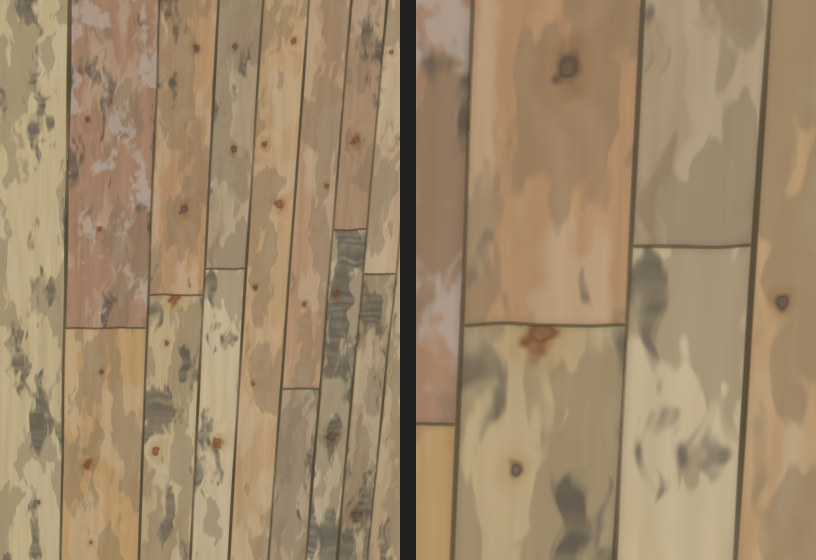
Left, the full canvas; right, a detail of the centre.
Write a Shadertoy shader that draws this texture.

```glsl
// Wall of reclaimed wooden boards with worn stains, knots and dark gaps.

const int BOARDS = 9;
// Board borders along the bottom, as parts of the canvas width
const float EDGE[10] = float[](-0.06, 0.152, 0.347, 0.476, 0.571, 0.672, 0.765, 0.843, 0.919, 1.01);
// Height of the butt joint in each column; -1 means one full board
const float JOINT[9] = float[](-1.0, 0.414, 0.473, 0.520, -1.0, 0.306, 0.590, 0.511, -1.0);
const vec3 UPPER_TONE[9] = vec3[](
    vec3(0.73, 0.66, 0.51), vec3(0.62, 0.49, 0.39), vec3(0.68, 0.54, 0.40),
    vec3(0.64, 0.56, 0.45), vec3(0.71, 0.59, 0.44), vec3(0.68, 0.55, 0.43),
    vec3(0.63, 0.52, 0.41), vec3(0.71, 0.61, 0.49), vec3(0.67, 0.58, 0.45));
const vec3 LOWER_TONE[9] = vec3[](
    vec3(0.71, 0.65, 0.51), vec3(0.70, 0.57, 0.40), vec3(0.71, 0.63, 0.48),
    vec3(0.74, 0.67, 0.53), vec3(0.70, 0.58, 0.43), vec3(0.60, 0.52, 0.42),
    vec3(0.68, 0.62, 0.50), vec3(0.63, 0.55, 0.43), vec3(0.67, 0.58, 0.45));
// Share of each board that is stained, and how much soot it carries
const float UPPER_STAIN[9] = float[](0.50, 0.45, 0.60, 0.65, 0.45, 0.60, 0.45, 0.45, 0.50);
const float LOWER_STAIN[9] = float[](0.50, 0.55, 0.72, 0.35, 0.45, 0.68, 0.60, 0.70, 0.50);
const float UPPER_SOOT[9] = float[](0.25, 0.45, 0.10, 0.10, 0.0, 0.0, 0.10, 0.0, 0.10);
const float LOWER_SOOT[9] = float[](0.25, 0.0, 0.50, 0.15, 0.0, 0.45, 0.85, 0.50, 0.10);

const vec3 STAIN = vec3(0.55, 0.48, 0.38);
const vec3 WASH = vec3(0.75, 0.69, 0.58);
const vec3 SOOT = vec3(0.32, 0.30, 0.27);
const vec3 PAINT = vec3(0.70, 0.65, 0.61);
const vec3 GAP = vec3(0.31, 0.27, 0.20);
const vec3 KNOT_RED = vec3(0.46, 0.29, 0.19);
const vec3 KNOT_DARK = vec3(0.34, 0.29, 0.25);

float hash(vec2 p) {
    vec3 q = fract(p.xyx * 0.1031);
    q += dot(q, q.yzx + 33.33);
    return fract((q.x + q.y) * q.z);
}

float noise(vec2 p) {
    vec2 i = floor(p), f = fract(p);
    f = f * f * (3.0 - 2.0 * f);
    return mix(mix(hash(i), hash(i + vec2(1, 0)), f.x),
               mix(hash(i + vec2(0, 1)), hash(i + vec2(1, 1)), f.x), f.y);
}

float fbm(vec2 p) {
    float sum = 0.0, amp = 0.45;
    for (int i = 0; i < 4; i++) {
        sum += amp * noise(p);
        p = p * 2.03 + 17.1;
        amp *= 0.6;
    }
    return sum / 0.979;
}

// Patch of flaked finish: share sets the cover, soft the edge width
float patches(vec2 p, float share, float soft) {
    float level = mix(0.72, 0.38, share);
    return smoothstep(level - soft, level + soft, fbm(p));
}

// Nearest knot on a board: x = distance in radii, y = radius, z = random tint
vec3 nearestKnot(vec2 p, float width, float seed) {
    const float SPACING = 0.14;
    vec3 best = vec3(9.0, 0.01, 0.0);
    float cell = floor(p.y / SPACING);
    for (int j = -1; j <= 1; j++) {
        vec2 key = vec2(cell + float(j) + 20.0, seed * 7.0 + 3.0);
        if (hash(key + 40.0) > 0.38) continue;
        vec2 center = vec2(width * mix(0.2, 0.8, hash(key + 11.0)),
                           (key.x - 19.5 + 0.6 * (hash(key + 23.0) - 0.5)) * SPACING);
        float size = hash(key + 57.0);
        float radius = mix(0.004, 0.013, size * size);
        vec2 d = (p - center) * vec2(1.0, 0.85);
        float dist = length(d) / radius + 0.7 * (noise(p * 160.0) - 0.5);
        if (dist < best.x) best = vec3(dist, radius, hash(key + 71.0));
    }
    return best;
}

// Fine fibres and broad growth rings, bent around knots
float woodGrain(vec2 p, float bend, float seed) {
    vec2 q = p + vec2(seed * 3.7, seed * 1.9);
    float arch = noise(q * vec2(9.0, 2.2)) * 9.0 + bend * 4.0;
    float rings = sin(q.x * 230.0 + arch * 2.5 + noise(q * vec2(20.0, 5.0)) * 2.0);
    float fibre = noise(q * vec2(260.0, 14.0)) - 0.5;
    return 0.018 * rings * noise(q * 5.0 + 8.0) + 0.028 * fibre;
}

void mainImage(out vec4 fragColor, in vec2 fragCoord) {
    vec2 uv = fragCoord / iResolution.xy;
    float aspect = iResolution.x / iResolution.y, pixel = 1.0 / iResolution.y;

    // Boards fan out towards the top
    float fan = 1.0 + 0.15 * uv.y;
    float u = uv.x / fan + 0.003 * (noise(vec2(uv.x * 9.0, uv.y * 6.0)) - 0.5);
    int col = 0;
    for (int i = 1; i < BOARDS; i++) if (u > EDGE[i]) col = i;
    bool upper = uv.y > JOINT[col];
    float seed = float(col * 2 + (upper ? 1 : 0));
    float scale = fan * aspect;
    float width = (EDGE[col + 1] - EDGE[col]) * scale;
    vec2 p = vec2((u - EDGE[col]) * scale, uv.y);
    vec2 q = p + seed * vec2(2.3, 5.1);
    q += 0.010 * (vec2(noise(q * 45.0), noise(q * 45.0 + 9.0)) - 0.5);

    // Bare wood
    vec3 color = upper ? UPPER_TONE[col] : LOWER_TONE[col];
    vec3 knot = nearestKnot(p, width, seed);
    color += woodGrain(p, exp(-0.12 * knot.x * knot.x), seed);
    color *= 0.95 + 0.10 * fbm(q * vec2(14.0, 5.0));

    // Pale wash, brown stain, soot with saw marks, and chipped paint
    color = mix(color, WASH, 0.35 * patches(q * vec2(20.0, 7.0) + 30.0, 0.5, 0.05));
    float stain = patches(q * vec2(26.0, 9.0), upper ? UPPER_STAIN[col] : LOWER_STAIN[col], 0.035);
    color = mix(color, mix(color * 0.88, STAIN, 0.5), 0.75 * stain);
    float soot = upper ? UPPER_SOOT[col] : LOWER_SOOT[col];
    float saw = 0.55 + 0.45 * noise(q * vec2(22.0, 170.0));
    color = mix(color, SOOT, 0.75 * saw * step(0.01, soot) * patches(q * vec2(32.0, 12.0) + 60.0, soot * 0.62, 0.07));
    if (col == 1 && upper) color = mix(color, PAINT, 0.65 * patches(q * vec2(30.0, 19.0) + 90.0, 0.40, 0.07));

    // Knots with a warm halo
    vec3 knotColor = mix(KNOT_DARK, KNOT_RED, step(0.5, knot.z));
    color = mix(color, color * vec3(0.92, 0.85, 0.78), 0.6 * smoothstep(2.6, 0.8, knot.x));
    knotColor *= 1.0 + 0.10 * sin(knot.x * 9.0);
    color = mix(color, knotColor, 0.70 * smoothstep(1.25, 0.55, knot.x));

    // Faint rims and thin gaps that fade in and out
    float side = min(p.x, width - p.x);
    float end = abs(uv.y - JOINT[col] + 0.003 * (noise(p * 40.0) - 0.5));
    float border = p.x < width - p.x ? float(col) : float(col + 1);
    float open = noise(vec2(border * 3.0, uv.y * 7.0));
    float slot = 0.0012 * open;
    if (border == 1.0) slot += 0.0016 * smoothstep(0.3, 0.8, uv.y);
    color *= mix(0.93, 1.0, smoothstep(0.0, 0.006, min(side, end)));
    float gap = max(mix(0.50, 0.95, open) * (1.0 - smoothstep(slot, slot + 0.0012 + pixel, side)),
                    0.65 * (1.0 - smoothstep(0.0003, 0.0012 + pixel, end)));
    color = mix(color, GAP, gap);

    fragColor = vec4(clamp(color, 0.0, 1.0), 1.0);
}
```
